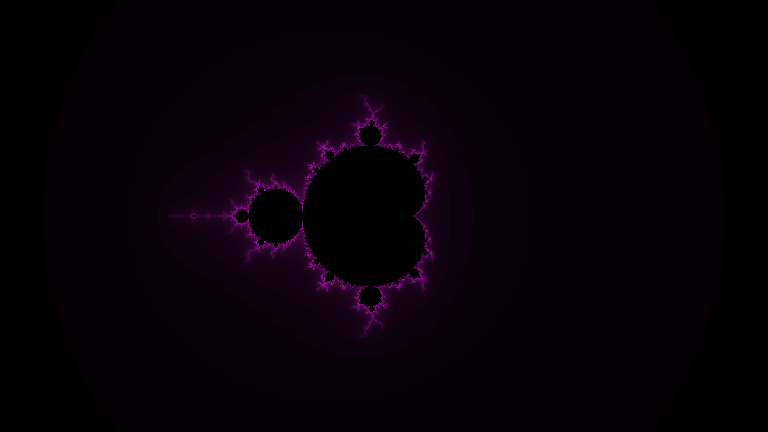
Give the GLSL for this background, as a WebGL 2 fragment shader.

```glsl
#version 300 es
precision highp float;
// Mandelbrot set in black, ringed by magenta escape-time bands on a dark field.

uniform vec2 u_resolution;
out vec4 fragColor;

const int MAX_STEPS = 64;
const int GRID = 2;              // samples per pixel side
const float VIEW_HEIGHT = 4.0;   // height of the visible complex plane
const float ESCAPE_SQUARED = 10.0;
const vec3 GLOW = vec3(1.0, 0.1, 1.0);

vec2 complexSquare(vec2 z) {
    return vec2(z.x * z.x - z.y * z.y, 2.0 * z.x * z.y);
}

// Fraction of the step budget used before escape; zero inside the set.
float escapeLevel(vec2 c, float limitSquared) {
    vec2 z = vec2(0.0);
    for (int i = 0; i < MAX_STEPS; i++) {
        z = complexSquare(z) + c;
        if (dot(z, z) > limitSquared) return float(i) / float(MAX_STEPS);
    }
    return 0.0;
}

// Canvas position to the complex plane, with zero at the centre.
vec2 toPlane(vec2 position, vec2 size, float viewHeight) {
    return (position - 0.5 * size) / size.y * viewHeight;
}

void main() {
    // Average a small grid of samples to smooth the edges.
    float level = 0.0;
    for (int y = 0; y < GRID; y++) {
        for (int x = 0; x < GRID; x++) {
            vec2 offset = (vec2(x, y) + 0.5) / float(GRID) - 0.5;
            vec2 c = toPlane(gl_FragCoord.xy + offset, u_resolution, VIEW_HEIGHT);
            level += escapeLevel(c, ESCAPE_SQUARED);
        }
    }
    level /= float(GRID * GRID);
    fragColor = vec4(GLOW * level, 1.0);
}
```
